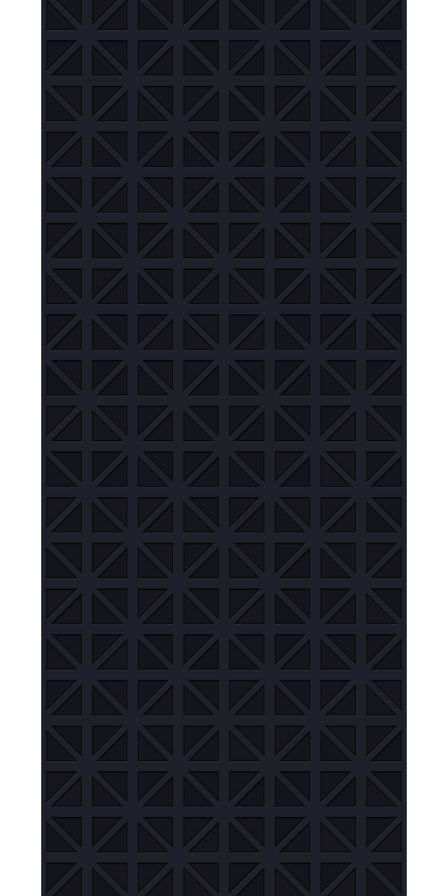
This pattern is drawn by a Shadertoy shader. Its source:

```glsl
#define COLUMNS 8.0
#define CELL 0.102
#define ROW_SHIFT 0.04
#define BAR_WIDTH 0.225
#define BRACE_WIDTH 0.135
#define OUTLINE 0.022
#define SHADOW_OFFSET vec2(-0.012, 0.036)
#define BAR_COLOR vec3(0.122, 0.122, 0.160)
#define RECESS_COLOR vec3(0.082, 0.084, 0.106)
#define SHADOW_COLOR vec3(0.035, 0.035, 0.052)
#define GLINT 0.018
#define TONE_VARIATION 0.008

float hash(vec3 p) {
    p = fract(p * 0.1031);
    p += dot(p, p.yzx + 33.33);
    return fract((p.x + p.y) * p.z);
}

// Centred cell position, mirrored so that braces meet at alternate nodes
vec2 cellPosition(vec2 p) {
    vec2 id = floor(p);
    vec2 local = fract(p) - 0.5;
    if (mod(id.x + id.y, 2.0) > 0.5) local.x = -local.x;
    return local;
}

// Signed distance to the lattice: negative on bars, positive in recesses
float latticeDistance(vec2 p) {
    vec2 local = cellPosition(p);
    float bars = 0.5 - max(abs(local.x), abs(local.y)) - 0.5 * BAR_WIDTH;
    float brace = abs(local.x - local.y) * sqrt(0.5) - 0.5 * BRACE_WIDTH;
    return min(bars, brace);
}

float coverage(float dist, float pixel) {
    return clamp(0.5 - dist / pixel, 0.0, 1.0);
}

void mainImage(out vec4 fragColor, in vec2 fragCoord) {
    vec2 p = (fragCoord - 0.5 * iResolution.xy) / (iResolution.x * CELL);
    float panelDistance = abs(p.x) - 0.5 * COLUMNS;
    float pixel = 1.0 / (iResolution.x * CELL);
    p.y -= ROW_SHIFT;

    float lattice = latticeDistance(p);
    float towardLight = latticeDistance(p + SHADOW_OFFSET);

    // Recessed triangles with slight differences in tone
    vec2 local = cellPosition(p);
    float side = step(local.x, local.y);
    float tone = hash(vec3(floor(p) + 50.0, side)) - 0.5;
    vec3 color = RECESS_COLOR + TONE_VARIATION * tone;

    // Dark outline and shadow cast by the raised bars
    float shade = max(coverage(lattice - OUTLINE, pixel), coverage(towardLight, pixel));
    color = mix(color, SHADOW_COLOR, shade);

    // Raised bars with a faint lit edge
    float litEdge = 1.0 - coverage(towardLight, pixel);
    color = mix(color, BAR_COLOR + GLINT * litEdge, coverage(lattice, pixel));

    // Panel on a white ground
    color = mix(vec3(1.0), color, coverage(panelDistance, pixel));
    fragColor = vec4(color, 1.0);
}
```
